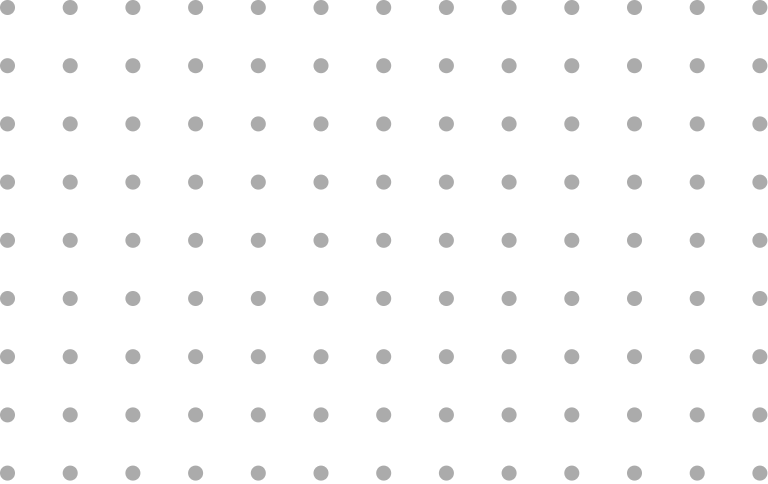
Reproduce this pattern procedurally as a Shadertoy shader.

```glsl
// Draws a regular grid of small grey dots, 13 across and 9 down, on white.
// Each pixel finds its nearest grid point, and a circle distance function
// with a one-pixel soft edge shades the dot there.

// All lengths are fractions of the canvas width, measured from the top left.
const vec2 GRID_COUNT = vec2(13.0, 9.0);
const vec2 FIRST_DOT = vec2(5.0, 5.0) / 512.0;
const vec2 PITCH = vec2(41.8, 38.8) / 512.0;
const float DOT_RADIUS = 5.0 / 512.0;

const vec3 PAPER = vec3(1.0);
const vec3 DOT_GREY = vec3(0.67);

// Offset from the nearest point of a finite grid.
vec2 gridOffset(vec2 p, vec2 first, vec2 pitch, vec2 count) {
    vec2 index = clamp(floor((p - first) / pitch + 0.5), vec2(0.0), count - 1.0);
    return p - first - index * pitch;
}

// Signed distance to a circle centred on zero.
float circleDistance(vec2 p, float radius) {
    return length(p) - radius;
}

// Area coverage of a shape, smoothed over one pixel.
float coverage(float signedDistance, float pixel) {
    return clamp(0.5 - signedDistance / pixel, 0.0, 1.0);
}

void mainImage(out vec4 fragColor, in vec2 fragCoord) {
    float pixel = 1.0 / iResolution.x;
    vec2 p = vec2(fragCoord.x, iResolution.y - fragCoord.y) * pixel;

    // Dots over paper
    vec2 offset = gridOffset(p, FIRST_DOT, PITCH, GRID_COUNT);
    float dots = coverage(circleDistance(offset, DOT_RADIUS), pixel);

    fragColor = vec4(mix(PAPER, DOT_GREY, dots), 1.0);
}
```
